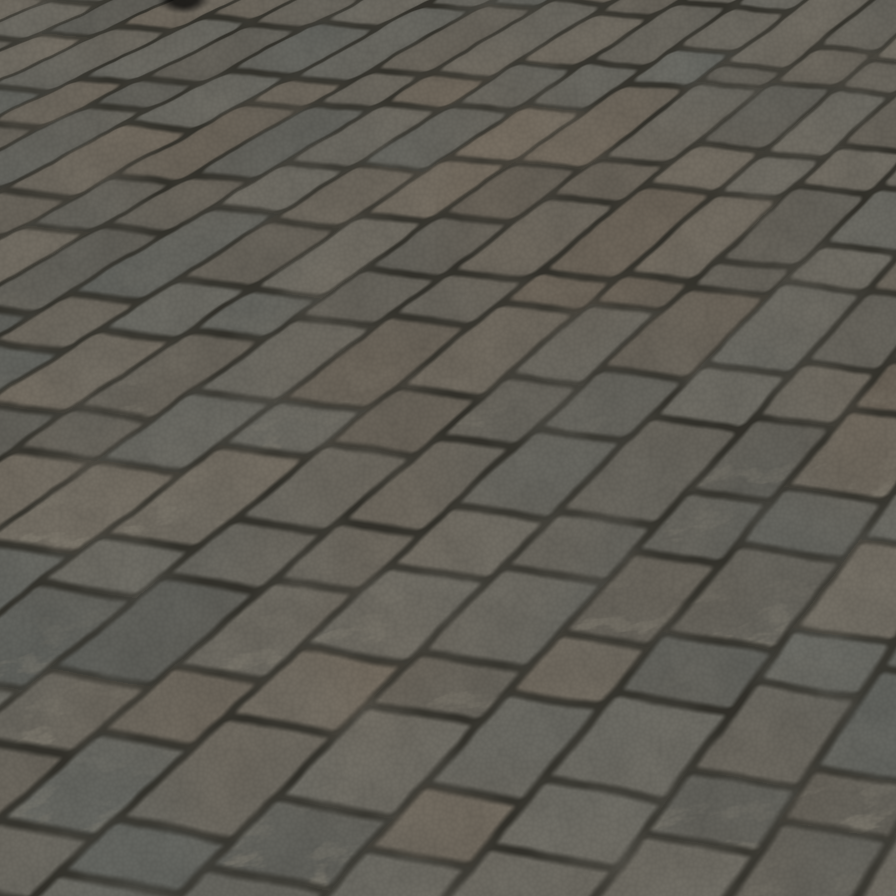
This texture is drawn by a Shadertoy shader. Its source:

```glsl
// Worn grey setts on a receding pavement: each point is projected to lanes and courses,
// whose joints are jittered by hashes. Short and long stones alternate along each lane,
// with layered sines for staining and cellular noise for grain.

#define HORIZON 0.859        // height of the vanishing line above the top edge
#define LANE_VANISH 2.031    // x where the long joints converge
#define CROSS_VANISH -8.984  // x where the end joints converge
#define LANE_WIDTH 0.0825
#define LANE_STAGGER 0.124   // shift of the courses from lane to lane
#define COURSE_LENGTH 0.1262 // one short and one long stone
#define SHORT_SHARE 0.35
#define JOINT_WIDTH 0.0064
#define GRAIN_SCALE 190.0
#define GRAIN_AMOUNT 0.035

const vec3 COOL_STONE = vec3(0.385, 0.391, 0.371);
const vec3 WARM_STONE = vec3(0.437, 0.405, 0.359);
const vec3 PALE_SCUFF = vec3(0.535, 0.515, 0.465);
const vec3 JOINT_DIRT = vec3(0.195, 0.190, 0.165);

float hash(vec2 p) {
    vec3 q = fract(p.xyx * vec3(0.1031, 0.1030, 0.0973));
    q += dot(q, q.yzx + 33.33);
    return fract((q.x + q.y) * q.z);
}

// Sum of rotated, bent sine waves, roughly -1 to 1
float layeredSines(vec2 p) {
    float sum = 0.0, amp = 0.5;
    for (int i = 0; i < 4; i++) {
        p = mat2(0.8, -0.6, 0.6, 0.8) * p * 1.9 + 1.3;
        sum += amp * sin(p.x + 1.7 * sin(p.y));
        amp *= 0.6;
    }
    return sum;
}

// Distance to the nearest scattered point
float cellular(vec2 p) {
    vec2 cell = floor(p);
    float nearest = 2.0;
    for (int y = -1; y <= 1; y++)
    for (int x = -1; x <= 1; x++) {
        vec2 c = cell + vec2(x, y);
        vec2 site = c + vec2(hash(c), hash(c + 71.7));
        nearest = min(nearest, distance(p, site));
    }
    return nearest;
}

float laneEdge(float lane) {
    return lane + 0.14 * (hash(vec2(lane, 5.0)) - 0.5);
}

// Even edges start a short stone, odd edges a long one
float courseEdge(float edge, float lane) {
    float spread = mix(0.10, 0.22, smoothstep(4.0, 9.0, edge));
    return floor(edge * 0.5) + SHORT_SHARE * mod(edge, 2.0) + 0.05
         + 0.08 * (hash(vec2(edge, 17.0)) - 0.5)
         + spread * (hash(vec2(edge, lane + 40.0)) - 0.5);
}

void mainImage(out vec4 fragColor, in vec2 fragCoord) {
    vec2 uv = fragCoord / iResolution.xy;
    vec2 p = vec2(uv.x, 1.0 - uv.y);
    p += 0.0016 * vec2(layeredSines(p * 14.0), layeredSines(p.yx * 15.0 + 8.0));

    // Perspective: depth grows towards the viewer
    float depth = p.y + HORIZON;
    float across = ((p.x - LANE_VANISH) / depth + 1.0676) / LANE_WIDTH;
    float along = (p.x - CROSS_VANISH) / depth;

    // Find the lane
    float lane = floor(across);
    lane += step(laneEdge(lane + 1.0), across) - step(across, laneEdge(lane));

    // Find the stone within the lane
    float course = (log(along - LANE_STAGGER * lane) - 1.588) / COURSE_LENGTH;
    float stone = 2.0 * floor(course) + step(SHORT_SHARE, fract(course));
    stone += step(courseEdge(stone + 1.0, lane), course) - step(course, courseEdge(stone, lane));
    float nearEnd = course - courseEdge(stone, lane);
    float farEnd = courseEdge(stone + 1.0, lane) - course;

    // Distance to the joints, with rounded corners
    float side = min(across - laneEdge(lane), laneEdge(lane + 1.0) - across);
    vec2 inset = vec2(side * LANE_WIDTH * 0.76, min(nearEnd, farEnd) * COURSE_LENGTH * 0.9) * depth;
    float corner = 0.009;
    float edgeDist = corner - length(max(corner - inset, 0.0));
    float soft = JOINT_WIDTH * depth / 1.4 + 0.5 / iResolution.y;
    float joint = 1.0 - smoothstep(0.0008, soft, edgeDist);
    joint *= 0.78 + 0.28 * layeredSines(p * 9.0 + 3.0);
    float rim = 1.0 - smoothstep(0.0, 0.014, edgeDist);

    // Stone colour, varied per stone and over broad areas
    vec2 id = vec2(stone, lane);
    float warmth = 0.5 + 0.75 * (hash(id + 3.1) - 0.5) + 0.3 * layeredSines(p * 2.2 + 1.0);
    vec3 color = mix(COOL_STONE, WARM_STONE, clamp(warmth, 0.0, 1.0));
    color *= 0.99 + 0.12 * (hash(id + 60.0) - 0.5);
    color *= 1.0 + 0.035 * layeredSines(p * 24.0 + hash(id) * 9.0);

    // Pale scuffs towards the near end of some stones
    float worn = smoothstep(0.35, 0.95, hash(id + 23.0)) * smoothstep(0.2, 0.6, p.y);
    float streak = smoothstep(0.1, 0.8, layeredSines(vec2(p.x + p.y, p.y * 2.0) * 22.0 + id));
    color = mix(color, PALE_SCUFF, 0.55 * worn * streak * exp(-4.0 * max(nearEnd, 0.0)));

    // Grain, worn rims and dirt in the joints
    color *= 1.0 + GRAIN_AMOUNT * 2.0 * (0.48 - cellular(p * GRAIN_SCALE));
    color *= 1.0 - 0.07 * rim;
    color = mix(color, JOINT_DIRT, clamp(joint, 0.0, 1.0));

    // Dark hollow at the top edge
    float hollow = length((p - vec2(0.205, 0.0)) * vec2(1.0, 1.8));
    color *= mix(0.3, 1.0, smoothstep(0.012, 0.032, hollow));

    fragColor = vec4(color, 1.0);
}
```
